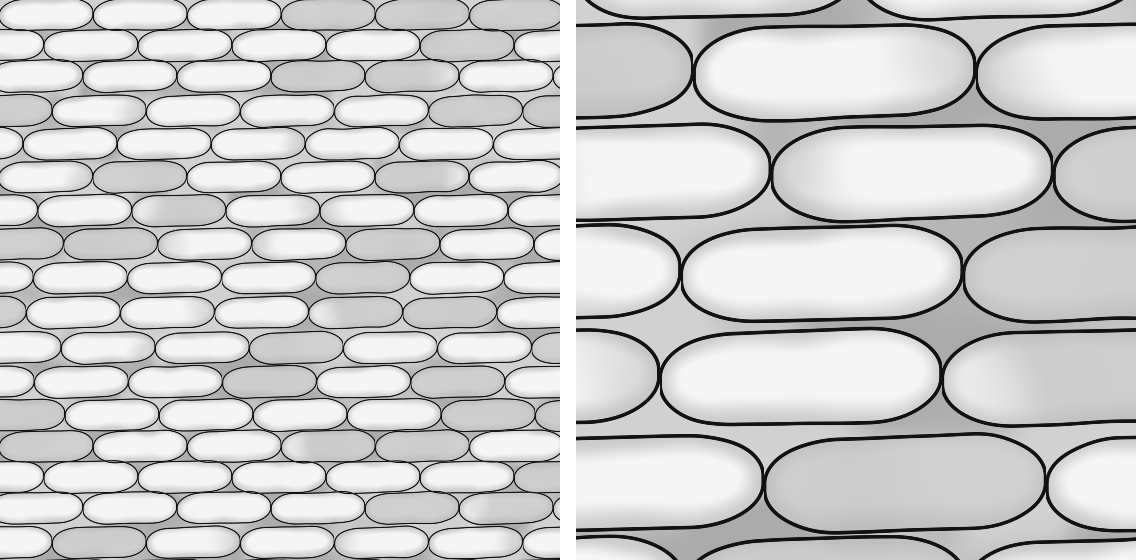
Left: the whole. Right: its middle third, enlarged.
Write a Shadertoy shader that draws this pattern.

```glsl
// Rows of long pillow-shaped stones with thin ink outlines and soft grey shading.
// Each row sets its own height and joint offset; stones are rounded-box distances,
// and hashes choose each stone's tone, smudged ends and uneven wash.

const float STONE_WIDTH = 0.168;      // joint to joint
const float COURSE_PERIOD = 0.771;    // height after which the rows recur
const int COURSE_ROWS = 13;
const int ROW_COUNT = 18;
const vec2 HALF_SIZE = vec2(0.0836, 0.0276);
const vec2 CORNER = vec2(0.044, 0.0255);
const float LINE_HALF = 0.00108;
const float TILT = 0.028;
const float INK = 0.07;

// Row centre from the top, joint offset in stone widths
const vec2 ROWS[COURSE_ROWS] = vec2[COURSE_ROWS](
    vec2(0.026, 0.99), vec2(0.081, 0.465), vec2(0.136, 0.88),
    vec2(0.198, 0.555), vec2(0.257, 0.245), vec2(0.316, 0.985),
    vec2(0.376, 0.40), vec2(0.436, 0.675), vec2(0.496, 0.355),
    vec2(0.558, 0.28), vec2(0.621, 0.65), vec2(0.682, 0.365),
    vec2(0.741, 0.69));

float hash(vec2 p) {
    return fract(sin(dot(p, vec2(127.1, 311.7))) * 43758.5453);
}

float noise(vec2 p) {
    vec2 i = floor(p), f = fract(p);
    f = f * f * (3.0 - 2.0 * f);
    float low = mix(hash(i), hash(i + vec2(1, 0)), f.x);
    float high = mix(hash(i + vec2(0, 1)), hash(i + vec2(1, 1)), f.x);
    return mix(low, high, f.y);
}

// Approximate signed distance to a box with elliptical corners
float pillowDistance(vec2 p, vec2 halfSize, vec2 corner) {
    vec2 q = max((abs(p) - halfSize + corner) / corner, 0.0);
    float k = max(length(q), 0.001);
    float slope = max(length(q / corner) / k, 1.0 / corner.x);
    return (k - 1.0) / slope;
}

// Mortar: pale wash with darker cloudy patches
float mortarTone(vec2 p) {
    float cloud = 0.65 * noise(p * vec2(11.0, 15.0)) + 0.35 * noise(p * 31.0);
    return mix(0.82, 0.67, smoothstep(0.35, 0.75, cloud));
}

// Stone: light or grey centre, shaded rim, sometimes one smudged end
float stoneTone(vec2 local, vec2 id, float depth, vec2 p) {
    float grey = step(0.66, hash(id + 3.7));
    float side = hash(id + 9.1) < 0.5 ? -1.0 : 1.0;
    float smudged = step(0.76, hash(id + 21.3));
    float drift = 0.025 * (noise(p * 30.0) - 0.5);
    float end = smoothstep(0.025, 0.075, side * local.x + drift);
    float wash = mix(grey, 0.75 - 0.45 * grey, smudged * end);

    // The rim is deeper along the lower edge and at the ends
    float rimWidth = 0.013 + 0.004 * smoothstep(-0.01, 0.02, local.y);
    float body = smoothstep(-0.001, rimWidth, depth + 0.3 * drift);
    float light = mix(0.80, 0.962, body);
    float dull = mix(0.755, 0.808, body) + 0.03 * (noise(p * 18.0 + 5.0) - 0.5);
    return mix(light, dull, wash);
}

void mainImage(out vec4 fragColor, in vec2 fragCoord) {
    vec2 p = fragCoord / iResolution.y;
    p.y = 1.0 - p.y;
    float pixel = 1.0 / iResolution.y;

    float tone = mortarTone(p);
    float ink = 0.0;

    for (int row = 0; row < ROW_COUNT; row++) {
        vec2 course = ROWS[row % COURSE_ROWS];
        float centre = course.x + COURSE_PERIOD * float(row / COURSE_ROWS);

        // Stone id and coordinates about its centre
        float along = p.x / STONE_WIDTH - course.y;
        vec2 id = vec2(floor(along), float(row));
        vec2 local = vec2((fract(along) - 0.5) * STONE_WIDTH, p.y - centre);
        local.y += TILT * local.x;

        // Hand-drawn waver of the outline
        float waver = 0.0022 * (noise(p * vec2(26.0, 18.0) + id.y) - 0.5);
        float taper = smoothstep(0.08, 0.05, abs(local.x));
        float d = pillowDistance(local, HALF_SIZE, CORNER) + waver * taper;

        float inside = smoothstep(0.5 * pixel, -0.5 * pixel, d);
        tone = mix(tone, stoneTone(local, id, -d, p), inside);
        float stroke = 1.0 - smoothstep(LINE_HALF - 0.5 * pixel,
                                        LINE_HALF + 0.5 * pixel, abs(d));
        ink = max(ink, stroke);
    }

    fragColor = vec4(vec3(mix(tone, INK, ink)), 1.0);
}
```
